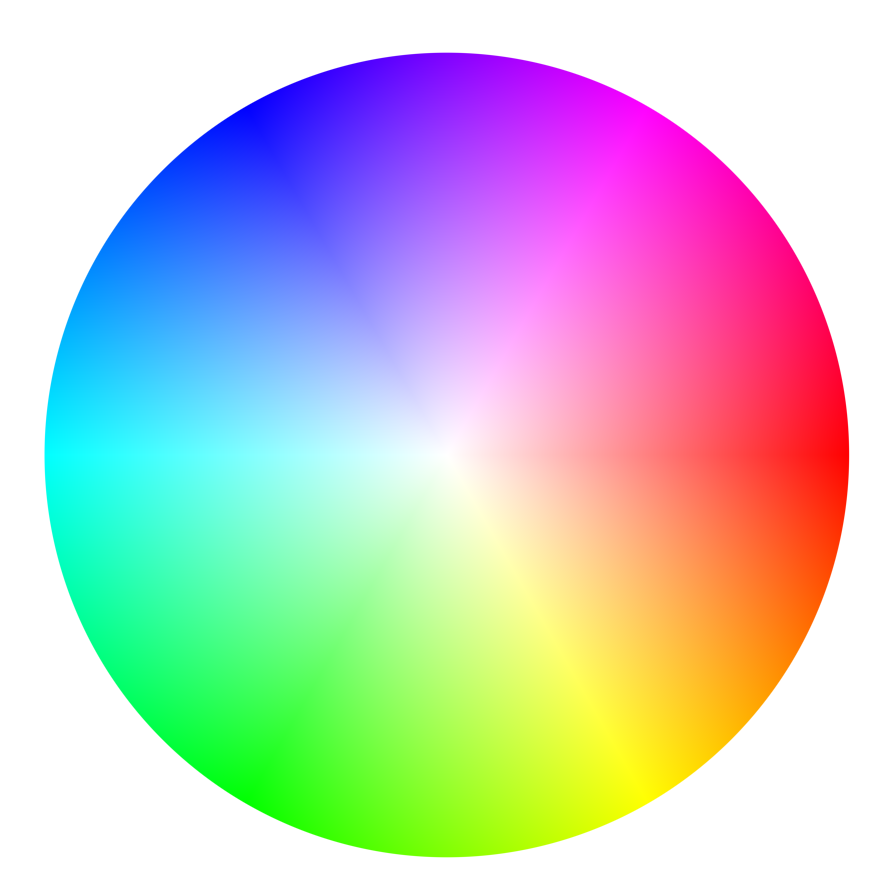
A WebGL 1 fragment shader for this background:

```glsl
precision highp float;
// A hue wheel on a white ground: the angle around the centre sets the hue,
// running clockwise from red at the right, and the distance from the centre
// sets the saturation, from white in the middle to pure colour at the rim.

uniform vec2 u_resolution;

const float TAU = 6.2831853;
const vec3 WHITE = vec3(1.0);
const vec2 WHEEL_CENTER = vec2(0.4987, 0.4922);
const float WHEEL_RADIUS = 0.449;

// Fully saturated colour for a hue given in turns
vec3 pureHue(float turns) {
    vec3 ramp = abs(fract(turns + vec3(0.0, 2.0, 1.0) / 3.0) * 6.0 - 3.0);
    return clamp(ramp - 1.0, 0.0, 1.0);
}

// Wheel colour at an offset measured in wheel radii
vec3 wheelColor(vec2 offset) {
    float saturation = min(length(offset), 1.0);
    // The tiny bias keeps atan defined at the exact centre
    float turns = -atan(offset.y, offset.x + 1e-6) / TAU;
    return mix(WHITE, pureHue(turns), saturation);
}

// Coverage of a disc, softened over one edge width
float discMask(vec2 offset, float radius, float edge) {
    return 1.0 - smoothstep(-0.5 * edge, 0.5 * edge, length(offset) - radius);
}

void main() {
    // Canvas units, with the square kept centred on wider or taller canvases
    float side = min(u_resolution.x, u_resolution.y);
    vec2 point = (gl_FragCoord.xy - 0.5 * u_resolution) / side + 0.5;
    vec2 offset = point - WHEEL_CENTER;

    // Wheel over the white ground
    float mask = discMask(offset, WHEEL_RADIUS, 1.5 / side);
    vec3 color = mix(WHITE, wheelColor(offset / WHEEL_RADIUS), mask);
    gl_FragColor = vec4(color, 1.0);
}
```
